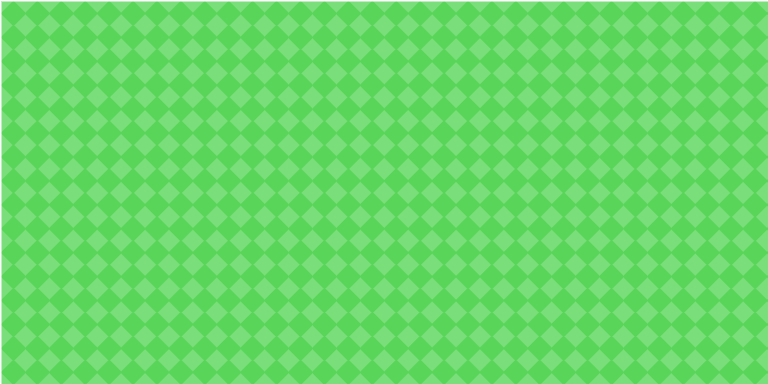
Write a Shadertoy shader that draws this pattern.

```glsl
// Pale green diamonds in a square grid on green, with a thin white top and left edge.

const vec3 GROUND  = vec3(0.35, 0.84, 0.35);
const vec3 DIAMOND = vec3(0.48, 0.87, 0.48);
const vec3 EDGE    = vec3(1.0);

// Lengths in canvas heights
const float EDGE_WIDTH = 1.0 / 256.0;
const float PERIOD     = 0.0623;
const float HALF_DIAGONAL = 0.462 * PERIOD;

// Offset from the nearest grid point
vec2 repeatCentered(vec2 p, float period) {
    return (fract(p / period + 0.5) - 0.5) * period;
}

// Signed distance to a square standing on its corner
float diamondDistance(vec2 p, float halfDiagonal) {
    return (abs(p.x) + abs(p.y) - halfDiagonal) * 0.70710678;
}

// Coverage of the inside of a shape, smoothed over one pixel
float coverage(float dist, float pixel) {
    return clamp(0.5 - dist / pixel, 0.0, 1.0);
}

void mainImage(out vec4 fragColor, in vec2 fragCoord) {
    float pixel = 1.0 / iResolution.y;

    // Measure from the upper left corner, y pointing down
    vec2 p = vec2(fragCoord.x, iResolution.y - fragCoord.y) * pixel;

    // Diamond grid, starting at the inner corner of the edge
    vec2 cell = repeatCentered(p - EDGE_WIDTH, PERIOD);
    float diamond = coverage(diamondDistance(cell, HALF_DIAGONAL), pixel);
    vec3 color = mix(GROUND, DIAMOND, diamond);

    // White edge along the top and left
    float edge = coverage(min(p.x, p.y) - EDGE_WIDTH, pixel);
    color = mix(color, EDGE, edge);

    fragColor = vec4(color, 1.0);
}
```
